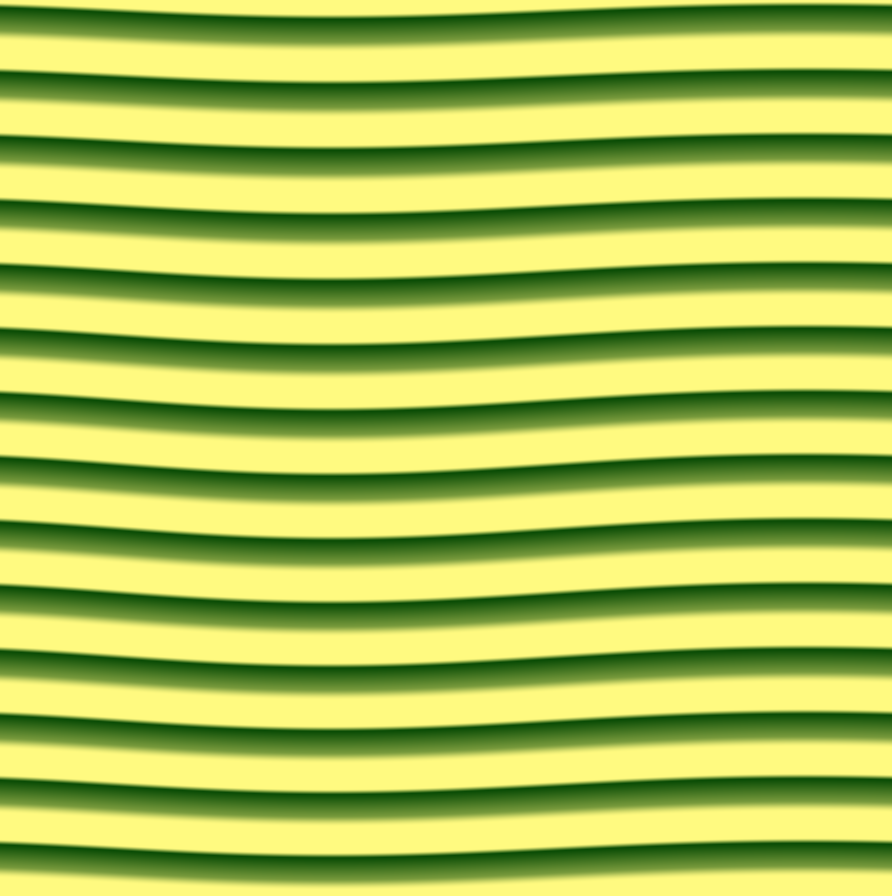
Give the GLSL for this pattern, as a Shadertoy shader.

```glsl
// Fourteen gently waving horizontal bands on yellow. Each has a crisp dark green
// upper edge and fades downward; the wave swells and the spacing drifts a little
// with height, and one repeated profile shades every band.

// Downward displacement of the bands at p (x to the right, y down from the top).
float waveOffset(vec2 p) {
    float d = p.x - 0.372;                                  // distance from the trough
    float wave = cos(d * (6.4 - 0.9 * d));                  // wavelength grows rightward
    float swell = 0.0091 + 0.0021 * cos(5.4 * (p.y - 0.57));
    float drift = 0.0024 * sin(3.7 * p.y);
    return swell * wave + drift;
}

// Light across one band: 0 is darkest, 1 is the ground; t runs down from its edge.
float bandLight(float t, float pixel) {
    float fade = mix(1.25 * t, 1.0, smoothstep(0.36, 0.54, t));
    float soft = max(0.05, 0.7 * pixel);
    float above = 1.0 - smoothstep(-0.01 - soft, -0.01 + soft, t);
    return clamp(max(fade, above), 0.0, 1.0);
}

void mainImage(out vec4 fragColor, in vec2 fragCoord) {
    vec2 p = fragCoord / iResolution.xy;
    p.y = 1.0 - p.y;

    // Repeat down the canvas, keeping the upper edge of each band at zero
    const float spacing = 0.072;
    float row = (p.y - 0.0124 - waveOffset(p)) / spacing;
    float t = fract(row + 0.25) - 0.25;
    float light = bandLight(t, 1.0 / (spacing * iResolution.y));

    vec3 green = vec3(0.0, 0.27, 0.0);
    vec3 yellow = vec3(1.0, 0.98, 0.5);
    fragColor = vec4(mix(green, yellow, light), 1.0);
}
```
